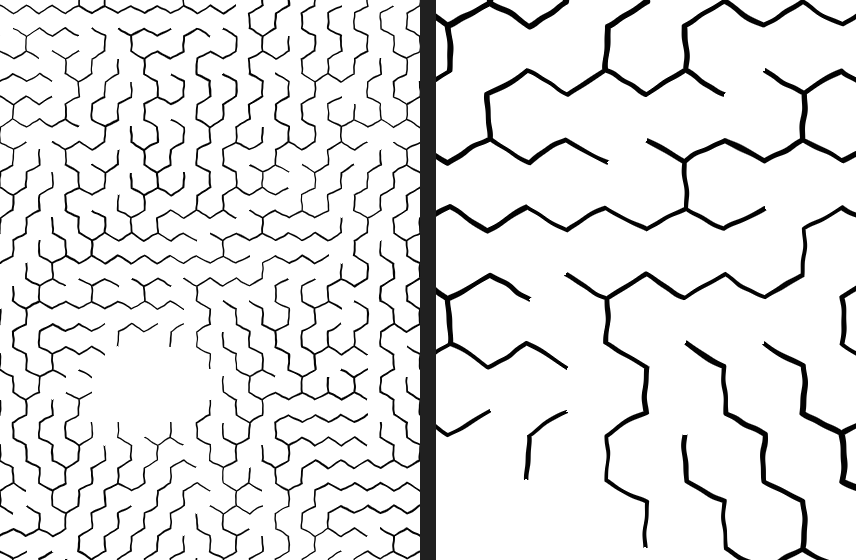
Left, the full canvas; right, a detail of the centre.
This pattern is drawn by a WebGL 1 fragment shader. Its source:

```glsl
precision highp float;
// Hand-inked maze on a honeycomb grid with an empty oval clearing.
uniform vec2 u_resolution;

// Lengths are fractions of the canvas height.
const float CELL = 0.046875;                  // hexagon width
const vec2 LATTICE = CELL * vec2(0.5, 0.8660254);
const vec2 ORIGIN = vec2(0.0, -0.0115);
const float HALF_STROKE = 0.00153;
const float STROKE_VARIATION = 0.22;
const float WOBBLE = 0.0008;
const float PATCH_SIZE = 9.0;                 // region of like corridors, in half cells
const float WANDER = 0.36;                    // chance that a cell leaves its corridor
const vec2 CLEARING_CENTER = vec2(0.266, 0.316);
const vec2 CLEARING_RADIUS = vec2(0.112, 0.080);
const vec3 PAPER = vec3(1.0);
const vec3 INK = vec3(0.01);

float hash(vec2 p) {
  vec3 q = fract(vec3(p.xyx) * 0.1031 + 0.37);
  q += dot(q, q.yzx + 33.33);
  return fract((q.x + q.y) * q.z);
}

// Cellular noise: a random value shared by all cells nearest to one seed.
float patchValue(vec2 cell) {
  vec2 q = cell * vec2(1.0, 1.732) / PATCH_SIZE;
  vec2 base = floor(q);
  float nearest = 9.0;
  float value = 0.0;
  for (int j = -1; j <= 1; j++) {
    for (int i = -1; i <= 1; i++) {
      vec2 id = base + vec2(float(i), float(j));
      vec2 seed = id + vec2(hash(id + 11.3), hash(id + 47.9));
      float d = distance(q, seed);
      if (d < nearest) {
        nearest = d;
        value = hash(id + 83.1);
      }
    }
  }
  return value;
}

// Each cell opens one upper wall: 0 = right, 1 = upper right, 2 = upper left.
float openWall(vec2 cell) {
  if (hash(cell + 5.7) < WANDER) return floor(3.0 * hash(cell + 29.2));
  float kind = patchValue(cell);
  if (kind < 0.36) return 0.0;
  if (kind < 0.80) return 1.0 + mod(cell.y, 2.0);
  return kind < 0.90 ? 1.0 : 2.0;
}

// Nearest hexagon, in doubled coordinates (column + row is even).
vec2 nearestCell(vec2 p) {
  vec2 q = p / LATTICE;
  vec2 even = 2.0 * floor(q * 0.5 + 0.5);
  vec2 odd = 2.0 * floor(q * 0.5) + 1.0;
  return distance(p, even * LATTICE) < distance(p, odd * LATTICE) ? even : odd;
}

vec2 handWobble(vec2 p) {
  vec2 slow = sin(p.yx * 150.0 + 2.5 * sin(p * 41.0 + vec2(0.4, 1.9)));
  vec2 fine = sin(p.yx * 390.0 + 3.0 * sin(p * 97.0));
  return WOBBLE * (slow + 0.3 * fine);
}

void main() {
  vec2 p = gl_FragCoord.xy / u_resolution.y;
  float pixel = 1.0 / u_resolution.y;
  vec2 q = p + handWobble(p) - ORIGIN;
  vec2 cell = nearestCell(q);
  vec2 local = q - cell * LATTICE;

  // Pen pressure drifts slowly over the sheet.
  float pressure = 0.6 * sin(p.x * 9.0 + 2.0 * sin(p.y * 5.0)) + 0.4 * sin(p.y * 31.0 + p.x * 17.0);

  float ink = 0.0;
  for (int k = 0; k < 6; k++) {
    float side = float(k);
    float angle = side * 1.0471976;
    vec2 normal = vec2(cos(angle), sin(angle));
    vec2 stepToNext = floor(normal * CELL / LATTICE + 0.5);

    // The lower or left cell owns the wall.
    bool owned = k < 3;
    vec2 owner = owned ? cell : cell + stepToNext;
    float wall = owned ? side : side - 3.0;
    vec2 middle = cell * LATTICE + normal * CELL * 0.5 + ORIGIN;
    bool cleared = length((middle - CLEARING_CENTER) / CLEARING_RADIUS) < 1.0;

    if (!cleared && openWall(owner) != wall) {
      float across = dot(local, normal) - CELL * 0.5;
      float along = abs(dot(local, vec2(-normal.y, normal.x))) - CELL * 0.288675;
      float d = length(vec2(across, max(along, 0.0)));
      float variation = pressure + hash(owner * 3.0 + wall) - 0.5;
      float halfWidth = HALF_STROKE * (1.0 + STROKE_VARIATION * variation);
      ink = max(ink, clamp((halfWidth - d) / pixel + 0.5, 0.0, 1.0));
    }
  }
  gl_FragColor = vec4(mix(PAPER, INK, ink), 1.0);
}
```
